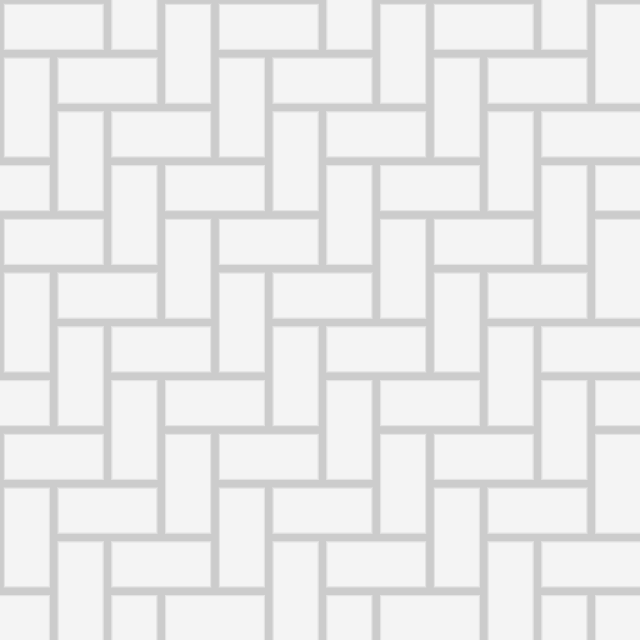
This pattern is drawn by a Shadertoy shader. Its source:

```glsl
// Herringbone paving of pale 2:1 bricks with grey joints and a soft edge band.

#define CELLS 11.907          // brick widths across the canvas
#define JOINT_HALF 0.0698     // half joint width, in brick widths
#define EDGE_WIDTH 0.0233     // band between joint and brick face
#define JOINT_COLOR vec3(0.80)
#define EDGE_COLOR vec3(0.89)
#define BRICK_COLOR vec3(0.957)

// Distance from a point inside a brick to that brick's nearest side.
float herringboneDistance(vec2 p) {
    vec2 cell = floor(p);
    vec2 local = p - cell;

    // Each diagonal of cells holds one half of a brick:
    // 0 left, 1 right, 2 lower, 3 upper (y runs downward).
    float part = floor(mod(cell.x - cell.y + 0.5, 4.0));
    bool horizontal = part < 1.5;
    if (part == 1.0) local.x += 1.0;
    if (part == 2.0) local.y += 1.0;

    vec2 size = horizontal ? vec2(2.0, 1.0) : vec2(1.0, 2.0);
    vec2 side = min(local, size - local);
    return min(side.x, side.y);
}

void mainImage(out vec4 fragColor, in vec2 fragCoord) {
    // Cell units, measured from the upper left corner
    vec2 uv = fragCoord / iResolution.y;
    vec2 p = vec2(uv.x, 1.0 - uv.y) * CELLS;
    float halfPixel = 0.5 * CELLS / iResolution.y;

    float d = herringboneDistance(p);

    // Joint, edge band, then brick face
    float edge = smoothstep(-halfPixel, halfPixel, d - JOINT_HALF);
    float face = smoothstep(-halfPixel, halfPixel, d - JOINT_HALF - EDGE_WIDTH);
    vec3 color = mix(JOINT_COLOR, EDGE_COLOR, edge);
    color = mix(color, BRICK_COLOR, face);

    fragColor = vec4(color, 1.0);
}
```
